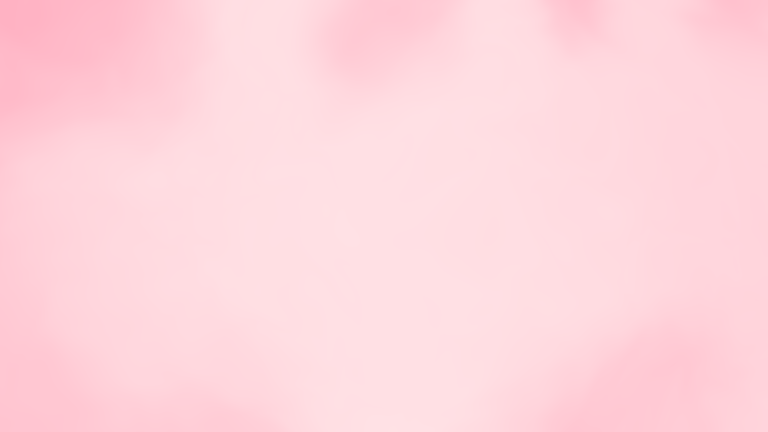
Give the GLSL for this background, as a Shadertoy shader.

```glsl
// Soft pink watercolour clouds gathering at the edges around a pale centre.

// Bends coordinates with ever finer rotated sine waves, giving billowy outlines.
vec2 billow(vec2 p) {
    float freq = 4.5;
    vec2 dir = vec2(0.8, 0.6);
    for (int i = 0; i < 6; i++) {
        vec2 r = vec2(dot(p, dir), dot(p, vec2(-dir.y, dir.x)));
        p += 0.26 / freq * sin(freq * r.yx + vec2(1.3, 4.1) * float(i + 1));
        dir = vec2(dir.x * 0.36 - dir.y * 0.93, dir.x * 0.93 + dir.y * 0.36);
        freq *= 1.75;
    }
    return p;
}

// Layered sines in roughly -1..1, each layer turned and shifted by the last.
float mottle(vec2 p) {
    float sum = 0.0, amp = 0.5;
    for (int i = 0; i < 4; i++) {
        sum += amp * sin(p.x + 1.7 * sin(p.y * 0.8)) * cos(p.y - 0.6 * p.x);
        p = mat2(1.2, 1.4, -1.4, 1.2) * p + 2.3;
        amp *= 0.55;
    }
    return sum;
}

// Smooth 0..1 wave peaking wherever x is a whole number.
float puffs(float x) {
    return smoothstep(0.0, 1.0, 0.5 + 0.5 * cos(6.2832 * x));
}

void mainImage(out vec4 fragColor, in vec2 fragCoord) {
    float aspect = iResolution.x / iResolution.y;
    vec2 p = fragCoord / iResolution.y;
    vec2 bent = billow(p);
    vec2 uv = bent / vec2(aspect, 1.0);
    float cloud = mottle(bent * 6.0 + 1.0);

    // Broad wash: strong on the left, faint on the right
    float tone = 0.08 + 0.42 * exp(-6.0 * max(uv.x, 0.0));
    tone += 0.21 * smoothstep(0.5, 1.0, uv.x);

    // Puffs hanging from the top, narrower towards the right
    float top = smoothstep(mix(0.52, 0.76, uv.x), 1.02, uv.y);
    tone += 0.38 * top * puffs((uv.x * uv.x - 0.3) / 0.33) * (1.0 + 0.3 * cloud);

    // Wide puffs rising from the bottom
    float bottom = 1.0 - smoothstep(0.0, 0.36, uv.y);
    tone += 0.30 * bottom * puffs((uv.x - 0.19) / 0.6) * (1.0 + 0.4 * cloud);

    // Faint mottling, with a slightly firmer edge on the pale patches
    tone += 0.07 * cloud - 0.03 * smoothstep(0.0, 0.25, cloud);

    vec3 pale = vec3(1.0, 0.90, 0.91);
    vec3 rose = vec3(1.0, 0.67, 0.745);
    fragColor = vec4(mix(pale, rose, clamp(tone, 0.0, 1.0)), 1.0);
}
```
